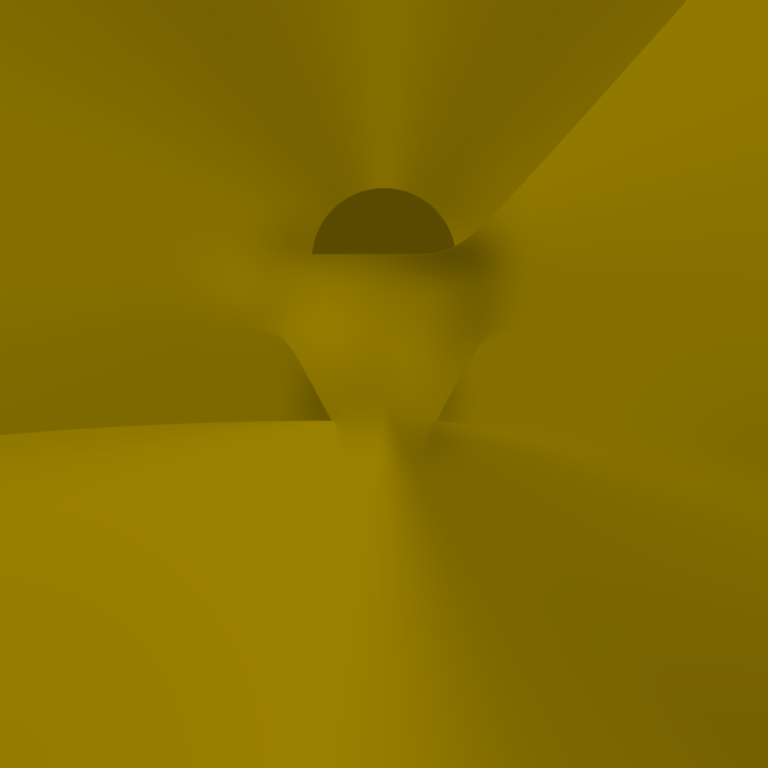
Write a three.js fragment shader that draws this background.

```glsl
#define TINT vec3(1.0, 0.83, 0.0)
#define EDGE_SOFT 0.0015
#define HUB vec2(0.5, 0.661)
#define DISC_RADIUS 0.094
#define DISC_SHADE 0.35
#define LEDGE_Y 0.669
#define FLOOR_Y 0.452
#define NECK_HALF 0.068

varying vec2 vUv;

float spot(vec2 p, vec2 center, vec2 size) {
  vec2 d = (p - center) / size;
  return exp(-dot(d, d));
}

// 1 where d is positive, softened by the given width
float side(float d, float soft) {
  return smoothstep(-soft, soft, d);
}

// Fan of light around the hub, used by the ceiling and the left wall
float fanShade(vec2 p, float angle) {
  float a = abs(angle);
  float s = 0.465 + 0.055 * exp(-a * a / 0.07);
  s += 0.065 * smoothstep(0.6, 1.35, a) - 0.035 * smoothstep(1.5, 2.0, a);
  s -= 0.07 * spot(p, vec2(0.39, 0.682), vec2(0.05, 0.04));
  s -= 0.03 * spot(p, vec2(0.61, 0.71), vec2(0.05));
  s += 0.045 * spot(p, vec2(0.34, 0.622), vec2(0.08, 0.045));
  return s - 0.09 * spot(p, vec2(0.425, 0.475), vec2(0.04, 0.06));
}

float rightWallShade(vec2 p, float angle) {
  float s = mix(0.57, 0.53, smoothstep(0.9, 1.7, angle));
  s -= 0.025 * smoothstep(0.7, 1.0, p.x) * smoothstep(0.65, 0.4, p.y);
  s -= 0.10 * spot(p, vec2(0.61, 0.635), vec2(0.05, 0.055));
  return s - 0.08 * spot(p, vec2(0.575, 0.48), vec2(0.03, 0.06));
}

float funnelShade(vec2 p) {
  float s = 0.525;
  s += 0.06 * spot(p, vec2(0.425, 0.575), vec2(0.07, 0.065));
  s += 0.025 * spot(p, vec2(0.535, 0.535), vec2(0.04, 0.06));
  s -= 0.14 * spot(p, vec2(0.575, 0.67), vec2(0.09, 0.035));
  s -= 0.07 * spot(p, vec2(0.62, 0.6), vec2(0.05, 0.07));
  return s - 0.06 * spot(p, vec2(0.43, 0.675), vec2(0.07, 0.022));
}

float floorShade(vec2 p) {
  float slope = (p.x - 0.5) / max(0.47 - p.y, 0.01);
  float s = mix(0.605, 0.482, smoothstep(-0.2, 0.6, slope));
  s -= 0.02 * smoothstep(0.6, 1.1, slope) * smoothstep(0.3, 0.0, p.y);
  s += 0.055 * smoothstep(1.2, 5.0, slope);
  s -= 0.035 * smoothstep(3.0, 10.0, -slope);
  s -= 0.02 * spot(p, vec2(0.0), vec2(0.25));
  return s - 0.03 * spot(p, vec2(0.565, 0.43), vec2(0.035, 0.03));
}

void main() {
  vec2 p = vUv;
  vec2 q = p - HUB;
  float angle = atan(q.x, q.y);
  float reach = abs(p.x - 0.5);

  // Walls under the ceiling, split by a hyperbolic edge
  float fan = fanShade(p, angle);
  float walls = mix(fan, rightWallShade(p, angle), smoothstep(0.45, 0.6, p.x));
  float t = p.x - 0.595;
  float ridge = max(0.66 + 0.565 * (t + sqrt(t * t + 0.00137)), LEDGE_Y);
  float above = side(p.y - ridge, EDGE_SOFT);

  // Funnel with flared shoulders
  float rise = p.y - FLOOR_Y;
  float halfWidth = NECK_HALF + 0.54 * rise;
  halfWidth += 0.022 * exp(min((p.y - 0.573) / 0.012, 3.0));
  halfWidth = min(halfWidth, 0.155);
  float shoulderSoft = mix(EDGE_SOFT, 0.045, smoothstep(0.55, 0.595, p.y));
  float funnel = side(halfWidth - reach, shoulderSoft);
  float shade = mix(walls, funnelShade(p), funnel);

  // Ceiling and half disc
  shade = mix(shade, fan, above);
  float disc = side(DISC_RADIUS - length(q), EDGE_SOFT);
  shade = mix(shade, DISC_SHADE, disc * above);

  // Floor, blended into the neck and fading at the far right
  float leftRun = max(0.432 - p.x, 0.0);
  float rightRun = max(p.x - 0.568, 0.0);
  float horizon = FLOOR_Y - 0.1 * leftRun * leftRun;
  horizon -= rightRun * (0.11 + 0.29 * rightRun);
  float neck = 1.0 - smoothstep(0.05, NECK_HALF, reach);
  float floorSoft = EDGE_SOFT + 0.04 * neck + 0.05 * smoothstep(0.03, 0.3, rightRun);
  shade = mix(shade, floorShade(p), side(horizon - 0.01 * neck - p.y, floorSoft));

  gl_FragColor = vec4(shade * TINT, 1.0);
}
```
